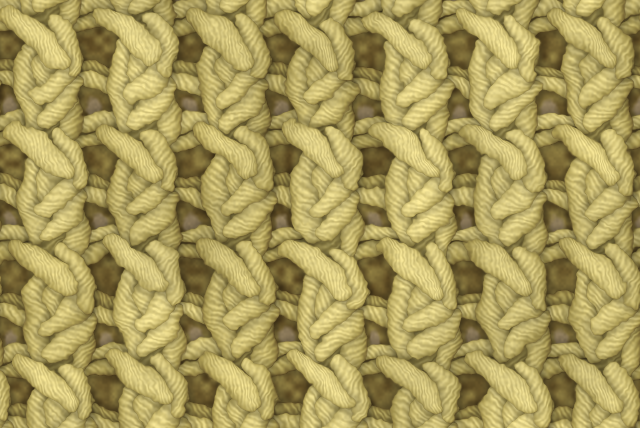
This texture is drawn by a Shadertoy shader. Its source:

```glsl
// Ribbed knitting in olive-yellow wool: seven leaning cable columns joined by rungs.
// Every stitch is a bent, tapered capsule shaded as twisted yarn. The cells are painted
// back to front: gaps and holes, then rungs, then the columns from top to bottom.

const float COLUMNS = 7.05;   // column widths across the canvas
const float ROW = 1.26;       // row height in column widths
const float LEAN = 0.035;     // sideways drift of the columns per unit height
const vec2 FIRST = vec2(0.53, 0.55);
const vec3 DEEP = vec3(0.39, 0.32, 0.155);
const vec3 MID = vec3(0.64, 0.58, 0.31);
const vec3 PALE = vec3(0.87, 0.81, 0.52);
const vec3 HOLE = vec3(0.56, 0.49, 0.37);

float hash(vec2 p) {
    return fract(sin(dot(p, vec2(127.1, 311.7))) * 43758.5453);
}

float noise(vec2 p) {
    vec2 i = floor(p), f = fract(p);
    f = f * f * (3.0 - 2.0 * f);
    return mix(mix(hash(i), hash(i + vec2(1, 0)), f.x),
               mix(hash(i + vec2(0, 1)), hash(i + vec2(1, 1)), f.x), f.y);
}

vec3 yarn(float tone) {
    float t = 2.0 * clamp(tone, -0.15, 1.1);
    return t < 1.0 ? mix(DEEP, MID, t) : mix(MID, PALE, t - 1.0);
}

// Paints one strand from a to b over col, with a soft shadow around it.
void strand(inout vec3 col, vec2 p, vec2 a, vec2 b, float radius, float bend,
            float twist, float tone, float px) {
    float halfLen = 0.5 * length(b - a);
    vec2 dir = (b - a) / (2.0 * halfLen);
    vec2 side = vec2(-dir.y, dir.x);
    vec2 rel = p - 0.5 * (a + b);
    vec2 q = vec2(dot(rel, dir), dot(rel, side));
    float t = clamp(q.x / halfLen, -1.0, 1.0);
    q.y -= bend * (1.0 - t * t);
    radius *= 1.06 - 0.30 * t * t;

    vec2 off = vec2(q.x - t * halfLen, q.y) / radius;
    float d = length(off);
    float height = sqrt(max(1.0 - d * d, 0.0));
    float light = dot(off.x * dir + off.y * side, vec2(-0.45, 0.9));

    // Slanted plies, bowed towards the edges and of uneven strength
    float uneven = noise(p * 8.0 + a * 20.0);
    float ply = sin(6.2832 * (q.x + twist * q.y + 1.5 * q.y * q.y) / 0.075 + 3.5 * uneven);
    float shade = 0.27 + 0.62 * height + 0.15 * light + tone
                + 0.15 * ply * height * (0.4 + 0.8 * uneven);

    float edge = (d - 1.0) * radius;
    col *= mix(0.80, 1.0, smoothstep(-0.02, 0.10, edge));
    col = mix(col, yarn(shade), smoothstep(1.2 * px, -1.2 * px, edge));
}

// Thin rungs that bridge the gap to the next column
void rungs(inout vec3 col, vec2 p, float tone, float px) {
    float hole = length((p - vec2(0.55, -0.81)) * vec2(1.0, 0.8));
    col = mix(col, HOLE, 0.9 * smoothstep(0.11, 0.05, hole));
    strand(col, p, vec2(0.36, -0.36), vec2(0.84, -0.46), 0.075, 0.02, 0.8, tone - 0.42, px);
    strand(col, p, vec2(0.32, -0.50), vec2(0.88, -0.68), 0.090, 0.05, 0.8, tone - 0.08, px);
    strand(col, p, vec2(0.32, -1.21), vec2(0.82, -1.08), 0.080, 0.02, 0.8, tone - 0.22, px);
    strand(col, p, vec2(0.32, -1.03), vec2(0.86, -0.95), 0.085, 0.05, 0.8, tone - 0.06, px);
}

// One repeat of the cable, hanging below its broad diagonal stitch
void cable(inout vec3 col, vec2 p, float tone, float px) {
    tone -= 0.26 * smoothstep(0.18, 0.46, abs(p.x - 0.04));   // rounded rib
    strand(col, p, vec2(0.05, -0.12), vec2(0.05, -1.10), 0.29, 0.0, 0.7, tone - 0.36, px);
    strand(col, p, vec2(0.33, -0.72), vec2(0.25, -1.17), 0.115, 0.02, 0.9, tone - 0.06, px);
    strand(col, p, vec2(-0.14, -0.16), vec2(-0.12, -0.97), 0.140, -0.05, -0.9, tone, px);
    strand(col, p, vec2(0.06, -0.22), vec2(0.02, -0.52), 0.125, -0.02, -0.8, tone, px);
    strand(col, p, vec2(0.37, -0.56), vec2(-0.02, -0.95), 0.120, 0.02, 0.7, tone + 0.05, px);
    strand(col, p, vec2(0.38, -0.26), vec2(-0.06, -0.68), 0.120, 0.05, 0.7, tone + 0.07, px);
    strand(col, p, vec2(0.14, 0.14), vec2(0.34, -0.40), 0.115, 0.08, 0.9, tone + 0.07, px);
    strand(col, p, vec2(-0.35, 0.20), vec2(0.18, -0.27), 0.135, 0.04, 1.7, tone + 0.10, px);
}

void mainImage(out vec4 fragColor, in vec2 fragCoord) {
    float px = COLUMNS / iResolution.x;
    vec2 p = fragCoord * px;

    // Woolly wobble, then the lean of the columns
    vec2 wobble = vec2(noise(p * 4.0), noise(p * 4.0 + 31.0)) - 0.5;
    vec2 fuzz = vec2(noise(p * 20.0), noise(p * 20.0 + 57.0)) - 0.5;
    vec2 q = p - FIRST + 0.10 * wobble + 0.026 * fuzz;
    q.x += LEAN * (p.y - 3.06);
    vec2 home = floor(q / vec2(1.0, ROW) + 0.5);

    vec3 col = yarn(-0.10 + 0.45 * noise(p * 11.0));

    // Layer 0 is the rungs, layer 1 the cables
    for (int layer = 0; layer < 2; layer++) {
        for (int row = 1; row >= 0; row--) {
            for (int column = -1; column <= 1; column++) {
                vec2 cell = home + vec2(column, row);
                vec2 jitter = vec2(hash(cell), hash(cell + 19.0)) - 0.5;
                vec2 local = q - cell * vec2(1.0, ROW) - 0.06 * jitter;
                float tone = 0.14 * (hash(cell + 43.0) - 0.5);
                if (layer == 0) rungs(col, local, tone, px);
                else cable(col, local, tone, px);
            }
        }
    }

    // Fine fibre grain and slow unevenness of the light
    col *= 0.95 + 0.10 * noise(p * vec2(36.0, 32.0));
    col *= 0.95 + 0.10 * noise(p * 1.7 + 5.0);
    fragColor = vec4(col, 1.0);
}
```
